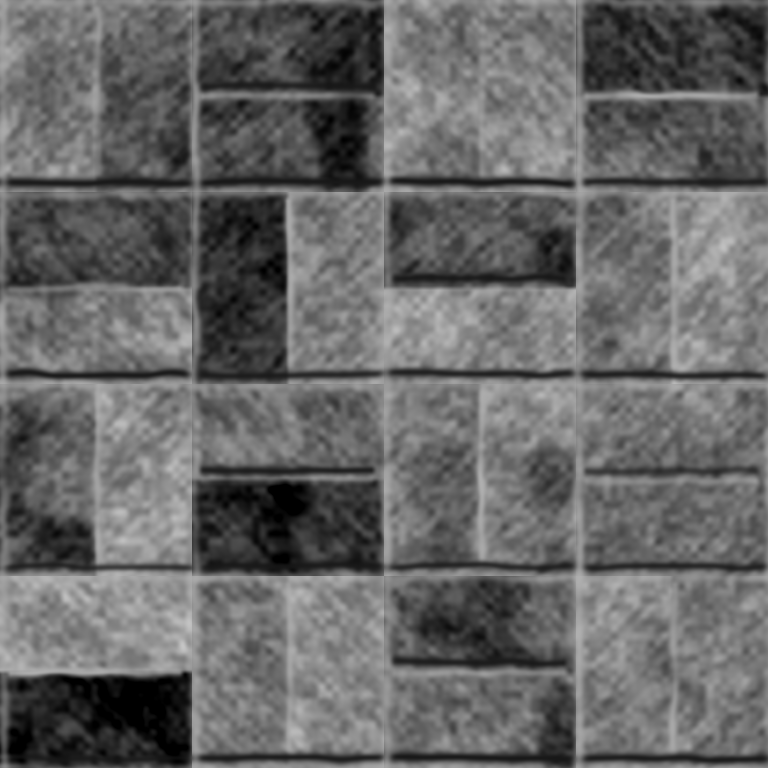
Write a three.js fragment shader that draws this texture.

```glsl
// Grey basket-weave paving: a 4 by 4 grid of cells, each holding two bricks
// that lie or stand in turn. Hashes set brick tones, noise adds grain and
// stains, and soft ridges draw the pale joints and the shadows above them.
varying vec2 vUv;

const float CELLS = 4.0;
const float JOINT_WIDTH = 0.023;
const float SHADOW_OFFSET = 0.05;
const float PALE_JOINT = 0.69;
const float SHADOW = 0.09;

float hash(vec2 p) {
  return fract(sin(dot(p, vec2(127.1, 311.7))) * 43758.5453);
}

float noise(vec2 p) {
  vec2 i = floor(p);
  vec2 f = fract(p);
  f = f * f * (3.0 - 2.0 * f);
  float low = mix(hash(i), hash(i + vec2(1.0, 0.0)), f.x);
  float high = mix(hash(i + vec2(0.0, 1.0)), hash(i + vec2(1.0)), f.x);
  return mix(low, high, f.y);
}

// Noise centred on zero
float signedNoise(vec2 p) {
  return noise(p) - 0.5;
}

// Soft line profile, 1 at its centre
float ridge(float d, float width) {
  return exp(-d * d / (width * width));
}

// Signed distance to the nearest whole number
float toInteger(float x) {
  return fract(x + 0.5) - 0.5;
}

// 1 between two ends, with soft ends
float span(float x, float start, float end) {
  return smoothstep(start - 0.02, start + 0.02, x)
       * (1.0 - smoothstep(end - 0.02, end + 0.02, x));
}

// Flat tone of one brick with its own stains and pale patches
float brickTone(vec2 seed, vec2 uv) {
  float tone = mix(0.37, 0.57, hash(seed));
  tone -= 0.21 * step(0.87, hash(seed + 31.0));
  vec2 p = uv * 13.0 + seed * 5.3;
  float stained = step(0.68, hash(seed + 57.0));
  tone -= 0.24 * stained * smoothstep(0.5, 0.85, noise(p));
  return tone + 0.2 * signedNoise(p + 40.0);
}

// Grain and slanted scratches shared by the whole surface
float surfaceGrain(vec2 uv, float slant) {
  vec2 along = vec2(uv.x - slant * uv.y, uv.x + slant * uv.y);
  float grain = 0.18 * signedNoise(uv * 105.0);
  grain += 0.1 * signedNoise(uv * 58.0 + 19.0);
  return grain + 0.15 * signedNoise(along * vec2(78.0, 26.0));
}

// Lays a shadow, then a pale line, over a tone
float drawJoint(float tone, float shadow, float pale) {
  tone = mix(tone, SHADOW, clamp(shadow, 0.0, 1.0));
  return mix(tone, PALE_JOINT, clamp(pale, 0.0, 1.0));
}

void main() {
  vec2 grid = vUv * CELLS;
  vec2 cell = floor(grid);
  vec2 local = fract(grid);
  float lying = 1.0 - mod(cell.x + cell.y, 2.0);

  // Two bricks per cell
  float across = mix(local.x, local.y, lying);
  float first = brickTone(cell + 3.0, vUv);
  float second = brickTone(cell + vec2(20.0, 12.0), vUv);
  float tone = mix(first, second, smoothstep(0.485, 0.515, across));
  float slant = hash(cell + 71.0) < 0.65 ? 1.0 : -1.0;
  tone += surfaceGrain(vUv, slant);

  // Uneven edges and worn stretches of joint
  vec2 wobble = 0.022 * vec2(signedNoise(vUv * 31.0),
                             signedNoise(vUv * 27.0 + 8.0));
  vec2 edge = grid + wobble;
  float wear = mix(0.5, 1.05, noise(vUv * 24.0 + 15.0));
  float variety = hash(cell + 83.0);

  // Middle joint of a lying pair: shadowed, pale, or both
  float middle = local.y + wobble.y - 0.5;
  float reach = lying * span(local.x, 0.04, 0.95);
  float shadow = reach * ridge(middle - SHADOW_OFFSET, JOINT_WIDTH)
               * smoothstep(0.1, 0.65, variety) * 0.9;
  float pale = reach * ridge(middle, JOINT_WIDTH) * (1.0 - 0.6 * variety);
  tone = drawJoint(tone, shadow, pale * wear);

  // Middle joint of a standing pair
  reach = (1.0 - lying) * span(local.y, 0.08, 0.97);
  pale = reach * ridge(local.x + wobble.x - 0.51, JOINT_WIDTH);
  tone = drawJoint(tone, 0.0, pale * wear * mix(0.45, 1.0, variety));

  // Joints between rows: deep shadow above a pale rim
  float depth = mix(0.75, 1.0, hash(cell + 97.0));
  shadow = ridge(toInteger(edge.y - SHADOW_OFFSET), JOINT_WIDTH * 1.15 * depth);
  pale = ridge(toInteger(edge.y + 0.006), JOINT_WIDTH * 1.2);
  tone = drawJoint(tone, shadow * depth, pale * wear * 0.65);

  // Joints between columns
  float column = floor(grid.x + 0.5);
  float strength = mix(0.5, 0.85, hash(vec2(column, cell.y + 41.0)));
  pale = ridge(toInteger(edge.x - 0.015), JOINT_WIDTH * 1.2);
  tone = drawJoint(tone, 0.0, pale * wear * strength);

  gl_FragColor = vec4(vec3(clamp(tone, 0.0, 1.0)), 1.0);
}
```
